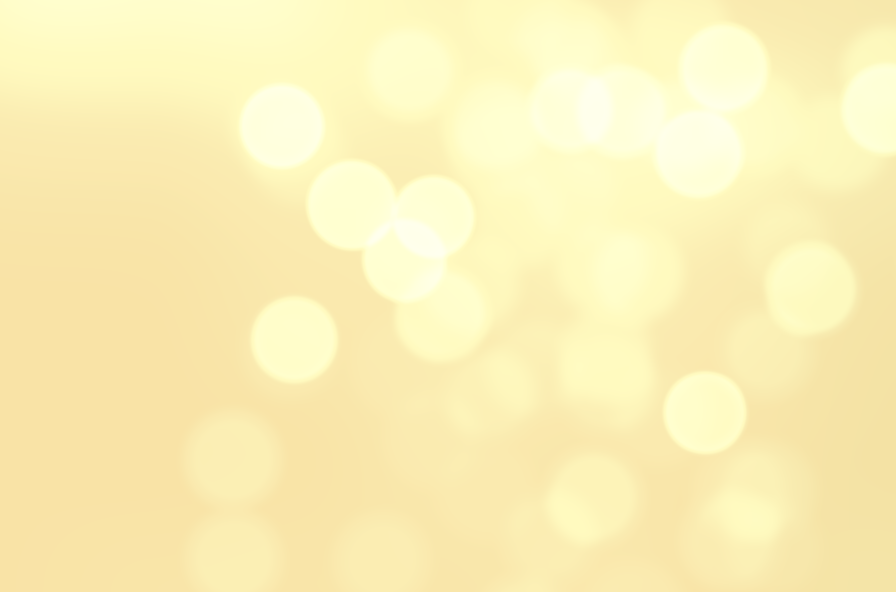
Write a Shadertoy shader that draws this background.

```glsl
// Warm cream backdrop with out-of-focus light discs.
// A scalar light level is built from broad glows, slow noise and scattered
// soft discs, then mapped through a peach to pale yellow to ivory ramp.

float hash(vec2 p) {
    vec3 q = fract(p.xyx * vec3(0.1031, 0.1030, 0.0973));
    q += dot(q, q.yzx + 33.33);
    return fract((q.x + q.y) * q.z);
}

float valueNoise(vec2 p) {
    vec2 cell = floor(p), f = fract(p);
    f = f * f * (3.0 - 2.0 * f);
    float low = mix(hash(cell), hash(cell + vec2(1, 0)), f.x);
    float high = mix(hash(cell + vec2(0, 1)), hash(cell + vec2(1, 1)), f.x);
    return mix(low, high, f.y);
}

float glow(vec2 p, vec2 center, vec2 size) {
    vec2 d = (p - center) / size;
    return exp(-dot(d, d));
}

// Flat disc with a blurred edge and a faint brighter rim when in focus.
float bokehDisc(float dist, float radius, float blur, float focus) {
    float body = 1.0 - smoothstep(radius - blur, radius + blur, dist);
    float rim = smoothstep(0.6, 1.0, dist / radius);
    return body * (1.0 - 0.1 * focus + 0.14 * focus * rim);
}

vec3 creamRamp(float light) {
    vec3 color = mix(vec3(0.975, 0.885, 0.645), vec3(0.98, 0.92, 0.69),
                     smoothstep(0.0, 0.28, light));
    color = mix(color, vec3(1.0, 0.98, 0.75), smoothstep(0.24, 0.5, light));
    color = mix(color, vec3(1.0, 1.0, 0.82), smoothstep(0.48, 0.7, light));
    return mix(color, vec3(1.0, 1.0, 0.94), smoothstep(0.68, 0.95, light));
}

void mainImage(out vec4 fragColor, in vec2 fragCoord) {
    vec2 p = fragCoord / iResolution.y;
    float aspect = iResolution.x / iResolution.y;

    // Broad light: upper left wash, haze right of the middle, slow variation
    float light = 0.05 + 0.11 * valueNoise(p * 4.0 + 7.0);
    light += 0.56 * glow(p, vec2(0.22, 1.04), vec2(0.5, 0.27));
    light += 0.17 * glow(p, vec2(0.63, 0.55) * vec2(aspect, 1.0), vec2(0.45, 0.4));
    light += 0.3 * glow(p, vec2(0.73, 0.82) * vec2(aspect, 1.0), vec2(0.42, 0.24));

    // Scattered discs, densest right of the middle
    for (int i = 0; i < 130; i++) {
        float id = float(i);
        vec2 spread = fract(0.5 + id * vec2(0.7549, 0.5698));
        vec2 jitter = vec2(hash(vec2(id, 1.3)), hash(vec2(id, 5.7))) - 0.5;
        vec2 center = (spread * 1.1 - 0.05) * vec2(aspect, 1.0) + 0.16 * jitter;

        float density = 1.3 - 1.25 * length((center - vec2(0.63 * aspect, 0.53))
                                            / vec2(0.8, 0.75));
        float present = step(hash(vec2(id, 9.1)), density);
        float strength = hash(vec2(id, 14.9));
        float focus = smoothstep(0.55, 0.95, strength);
        float radius = mix(0.074, 0.067, focus) + 0.008 * hash(vec2(id, 21.3));
        float blur = mix(0.026, 0.007, focus);
        float alpha = mix(0.08, 0.36, strength) + 0.26 * focus;
        alpha *= 0.78 + 0.35 * center.y;

        float disc = bokehDisc(distance(p, center), radius, blur, focus);
        light += (1.0 - light) * present * alpha * disc;
    }

    // Slight olive shading toward the right border
    vec3 color = creamRamp(clamp(light, 0.0, 1.0));
    float shade = smoothstep(0.78, 1.0, p.x / aspect) * (1.0 - 0.5 * p.y);
    color -= vec3(0.025, 0.008, 0.015) * shade * clamp(1.0 - light, 0.0, 1.0);
    fragColor = vec4(color, 1.0);
}
```
